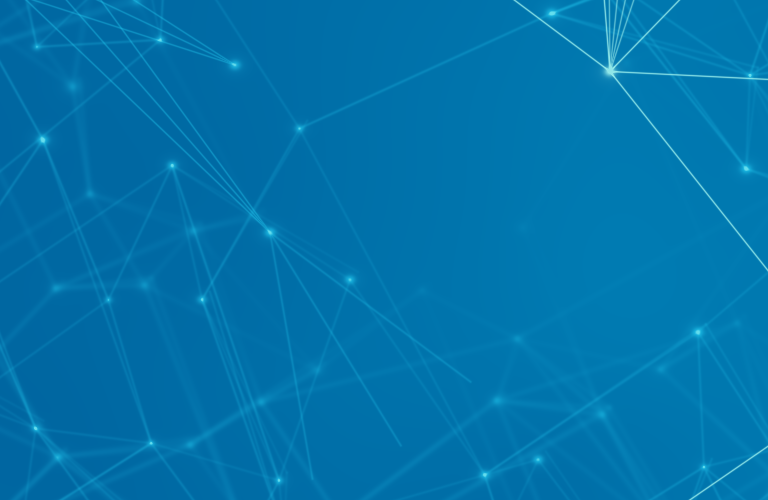
Write a WebGL 2 fragment shader that draws this background.

```glsl
#version 300 es
precision highp float;

uniform vec2 u_resolution;
out vec4 fragColor;

const vec3 DEEP_BLUE = vec3(0.0, 0.395, 0.625);
const vec3 LIGHT_BLUE = vec3(0.0, 0.485, 0.70);
const vec3 CYAN = vec3(0.13, 0.80, 0.95);
const vec3 PALE_MINT = vec3(0.66, 0.98, 0.95);

// Cell steps along which a node may link to another
const vec2 LINK_STEPS[6] = vec2[6](
    vec2(1, 0), vec2(0, 1), vec2(1, 1), vec2(1, -1), vec2(2, 1), vec2(-1, 2));

vec2 hash2(vec2 p) {
    vec3 q = fract(p.xyx * vec3(0.1031, 0.1030, 0.0973));
    q += dot(q, q.yzx + 33.33);
    return fract((q.xx + q.yz) * q.zy);
}

float cornerSlope(vec2 corner, vec2 offset) {
    return dot(hash2(corner) * 2.0 - 1.0, offset);
}

float gradientNoise(vec2 p) {
    vec2 i = floor(p), f = fract(p);
    vec2 s = f * f * f * (f * (f * 6.0 - 15.0) + 10.0);
    vec2 x = vec2(1, 0), y = vec2(0, 1);
    float low = mix(cornerSlope(i, f), cornerSlope(i + x, f - x), s.x);
    float high = mix(cornerSlope(i + y, f - y), cornerSlope(i + 1.0, f - 1.0), s.x);
    return mix(low, high, s.y);
}

float bell(float d, float width) {
    return exp(-d * d / (width * width));
}

float segmentDistance(vec2 p, vec2 a, vec2 b) {
    vec2 pa = p - a, ba = b - a;
    return length(pa - ba * clamp(dot(pa, ba) / dot(ba, ba), 0.0, 1.0));
}

// Bright core with a weak halo
float spark(vec2 p, vec2 center, float radius) {
    float d = length((p - center) * vec2(0.85, 1.0));
    return bell(d, radius) + 0.12 * bell(d, radius * 2.6);
}

// Chance of a node: the upper middle and the right centre stay open
float nodeChance(vec2 p) {
    float topGap = bell(length((p - vec2(0.84, 0.80)) * vec2(1.0, 0.9)), 0.34);
    float rightGap = bell(length(p - vec2(1.27, 0.38)), 0.17);
    return 0.92 - 1.2 * topGap - 0.8 * rightGap;
}

vec2 nodePosition(vec2 cell, float size, float seed) {
    return (cell + 0.12 + 0.76 * hash2(cell + seed)) * size;
}

bool nodeExists(vec2 cell, vec2 position, float seed) {
    return hash2(cell + seed + 51.7).y < nodeChance(position);
}

// Jittered nodes joined by random links; x holds links, y holds nodes
vec2 network(vec2 p, float size, float seed, float width, float radius) {
    vec2 home = floor(p / size), light = vec2(0.0);
    for (int y = -2; y <= 2; y++)
    for (int x = -2; x <= 2; x++) {
        vec2 cell = home + vec2(x, y);
        vec2 a = nodePosition(cell, size, seed);
        if (!nodeExists(cell, a, seed)) continue;
        float power = 0.4 + 0.6 * hash2(cell + seed + 9.3).x;
        light.y += power * spark(p, a, radius * (0.7 + 0.4 * power));
        for (int k = 0; k < 6; k++) {
            vec2 target = cell + LINK_STEPS[k];
            vec2 chance = hash2(cell + LINK_STEPS[k] * 17.3 + seed);
            if (chance.x > 0.46) continue;
            vec2 b = nodePosition(target, size, seed);
            if (!nodeExists(target, b, seed)) continue;
            float strength = 0.35 + 0.65 * chance.y;
            light.x += strength * bell(segmentDistance(p, a, b), width);
            // Some links carry a slightly diverging twin
            if (chance.x < 0.16)
                light.x += 0.7 * strength * bell(segmentDistance(p, a, b + 0.06 * size), width);
        }
    }
    return light;
}

// Evenly turned rays from one hub
float fan(vec2 p, vec2 hub, float first, float turn, int count, float reach, float width) {
    float light = 0.0;
    for (int i = 0; i < count; i++) {
        float angle = first + turn * float(i);
        vec2 tip = hub + reach * vec2(cos(angle), sin(angle));
        light = max(light, bell(segmentDistance(p, hub, tip), width));
    }
    return light;
}

vec3 backdrop(vec2 p) {
    float tone = 0.08 + 0.66 * smoothstep(-0.1, 1.4, p.x);
    tone += 0.28 * bell(length(p - vec2(1.22, 0.48)), 0.42);
    tone -= 0.30 * bell(length(p - vec2(1.10, -0.05)), 0.35);
    tone += 0.16 * gradientNoise(p * 2.3 + 4.0);
    return mix(DEEP_BLUE, LIGHT_BLUE, clamp(tone, 0.0, 1.0));
}

void main() {
    vec2 p = gl_FragCoord.xy / u_resolution.y;
    float fine = max(0.0017, 0.6 / u_resolution.y);

    // Blurred web, strongest at the left and along the bottom
    float haze = 0.2 + 0.8 * max(smoothstep(0.75, 0.1, p.x), smoothstep(0.45, 0.05, p.y));
    vec2 far = network(p, 0.23, 71.0, 0.0065, 0.012);
    vec2 near = network(p, 0.26, 23.0, max(0.0028, fine), 0.0075);
    float glow = haze * dot(far, vec2(0.11, 0.24)) + dot(near, vec2(0.24, 1.1));

    // Thin rays at the upper left
    vec2 leftHub = vec2(0.54, 0.535), topHub = vec2(0.47, 0.87);
    glow += 0.42 * fan(p, leftHub, 2.20, 0.09, 3, 1.0, fine);
    glow += 0.24 * fan(p, leftHub, -1.40, 0.38, 3, 0.5, fine * 1.4);
    glow += 0.40 * fan(p, topHub, 2.57, 0.13, 3, 1.0, fine);
    glow += spark(p, leftHub, 0.008) + spark(p, topHub, 0.008);

    // Sharp foreground rays at the right
    vec2 rightHub = vec2(1.22, 0.857);
    float sharp = 0.85 * fan(p, rightHub, -0.90, 0.85, 5, 1.2, fine);
    sharp += 0.6 * fan(p, rightHub, 1.25, 0.11, 4, 1.0, fine);
    sharp += 0.85 * fan(p, vec2(1.70, 0.22), -2.54, 0.06, 1, 1.0, fine);
    sharp += spark(p, rightHub, 0.009);

    vec3 color = mix(backdrop(p), CYAN, 1.0 - exp(-1.15 * glow));
    color = mix(color, PALE_MINT, 0.5 * smoothstep(0.75, 1.5, glow));
    color = mix(color, PALE_MINT, 0.85 * min(sharp, 1.0));
    fragColor = vec4(color, 1.0);
}
```
